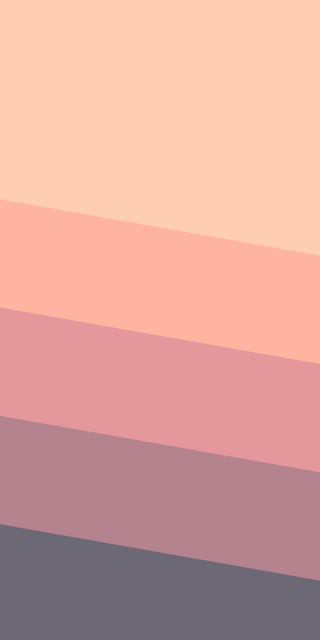
Give the GLSL for this background, as a Shadertoy shader.

```glsl
const int BAND_COUNT = 4;
const float TILT = radians(10.0);
const float TOP_EDGE = 0.6888;     // height of the first edge on the left side
const float BAND_HEIGHT = 0.16927; // vertical step between edges

const vec3 PEACH = vec3(1.000, 0.804, 0.698);
const vec3 BAND_COLORS[BAND_COUNT] = vec3[BAND_COUNT](
    vec3(1.000, 0.706, 0.635),  // coral
    vec3(0.898, 0.596, 0.608),  // rose
    vec3(0.710, 0.514, 0.553),  // mauve
    vec3(0.427, 0.408, 0.459)   // slate
);

// Signed distance to a line falling to the right; negative below it
float slopeDistance(vec2 p, float leftHeight, float angle) {
    return dot(p - vec2(0.0, leftHeight), vec2(sin(angle), cos(angle)));
}

// Soft coverage of the negative side of a distance
float coverage(float dist, float pixel) {
    return 1.0 - smoothstep(-0.6 * pixel, 0.6 * pixel, dist);
}

void mainImage(out vec4 fragColor, in vec2 fragCoord) {
    // Canvas height is one unit
    float pixel = 1.0 / iResolution.y;
    vec2 p = fragCoord * pixel;

    // Each lower band covers the one above
    vec3 color = PEACH;
    for (int i = 0; i < BAND_COUNT; i++) {
        float edge = TOP_EDGE - float(i) * BAND_HEIGHT;
        float dist = slopeDistance(p, edge, TILT);
        color = mix(color, BAND_COLORS[i], coverage(dist, pixel));
    }
    fragColor = vec4(color, 1.0);
}
```
